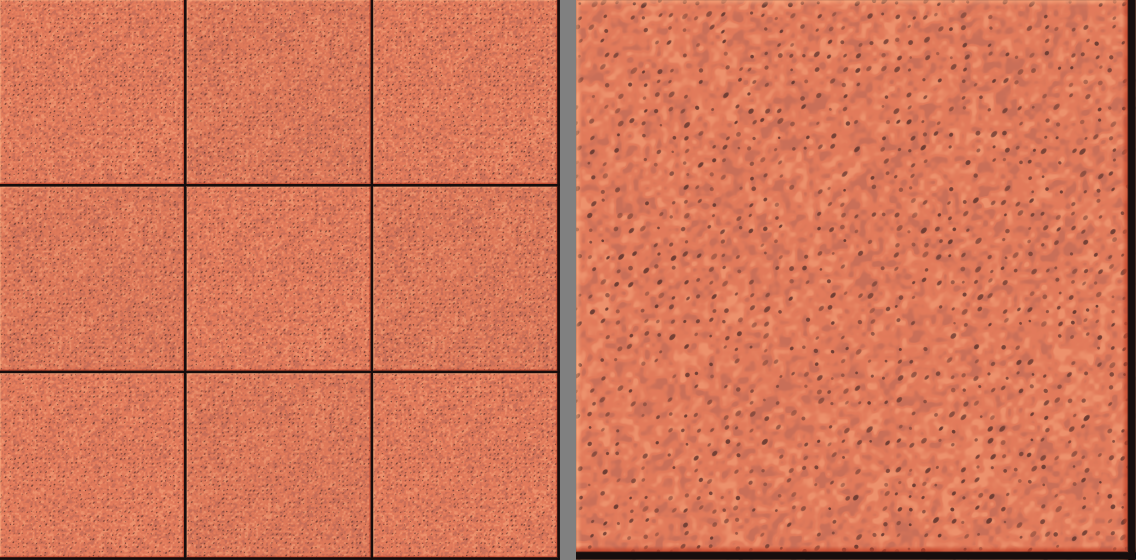
Left, the full canvas; right, a detail of the centre.
Reproduce this texture procedurally as a WebGL 2 fragment shader.

```glsl
#version 300 es
precision highp float;
// Square terracotta tiles, three by three, parted by thin black joints.
// Each tile has fine grain, slanted dark specks and a bevel lit from the
// upper left; two grain variants alternate like a checkerboard.
#define TILES 3.0
#define JOINT_CENTER 0.9925
#define JOINT_HALF 0.0072
#define BEVEL 0.012
#define GRAIN_CELLS 96.0
#define SPECK_CELLS 42.0
#define SPECK_CHANCE 0.62

uniform vec2 u_resolution;
out vec4 fragColor;

const vec3 CLAY = vec3(0.885, 0.48, 0.355);
const vec3 CLAY_DULL = vec3(0.79, 0.435, 0.345);
const vec3 CLAY_PALE = vec3(0.93, 0.57, 0.425);
const vec3 SPECK = vec3(0.43, 0.24, 0.20);
const vec3 EDGE_LIGHT = vec3(1.0, 0.70, 0.52);
const vec3 EDGE_SHADE = vec3(0.76, 0.25, 0.15);
const vec3 JOINT = vec3(0.085, 0.05, 0.05);

float hash(vec2 p) {
  vec3 q = fract(vec3(p.xyx) * 0.1031);
  q += dot(q, q.yzx + 33.33);
  return fract((q.x + q.y) * q.z);
}

float valueNoise(vec2 p) {
  vec2 i = floor(p), f = fract(p);
  f = f * f * (3.0 - 2.0 * f);
  float low = mix(hash(i), hash(i + vec2(1, 0)), f.x);
  float high = mix(hash(i + vec2(0, 1)), hash(i + vec2(1, 1)), f.x);
  return mix(low, high, f.y);
}

// Coverage of one slanted elliptical speck, kept inside its own cell.
float speck(vec2 p, float blur) {
  vec2 cell = floor(p);
  vec2 center = 0.28 + 0.44 * vec2(hash(cell + 11.3), hash(cell + 47.9));
  vec2 d = fract(p) - center;
  vec2 slanted = vec2(d.x - d.y, d.x + d.y) * 0.7071;
  float size = mix(0.09, 0.17, hash(cell + 71.7));
  float stretch = mix(0.9, 1.8, hash(cell + 93.1));
  float dist = length(slanted / vec2(stretch, 1.0)) - size;
  float strength = mix(0.45, 1.0, hash(cell + 29.5));
  return step(hash(cell + 5.1), SPECK_CHANCE) * strength
       * (1.0 - smoothstep(-blur, blur, dist));
}

// Clay surface at a position measured in tiles.
vec3 claySurface(vec2 p, vec2 seed, float pixel) {
  float fine = valueNoise(p * GRAIN_CELLS + seed);
  vec2 along = vec2(p.x - p.y, (p.x + p.y) * 1.7);
  float streak = valueNoise(along * GRAIN_CELLS * 0.45 + seed + 300.0);
  float broad = valueNoise(p * 7.0 + seed + 500.0);
  float tone = 0.6 * fine + 0.4 * streak + 0.12 * (broad - 0.5);
  vec3 color = mix(CLAY_DULL, CLAY, smoothstep(0.22, 0.5, tone));
  color = mix(color, CLAY_PALE, smoothstep(0.52, 0.85, tone));
  float blur = max(0.05, 0.7 * pixel * SPECK_CELLS);
  return mix(color, SPECK, speck(p * SPECK_CELLS + seed, blur));
}

void main() {
  // Rows are counted downwards; each tile begins at a joint's center line.
  vec2 uv = gl_FragCoord.xy / u_resolution;
  vec2 p = vec2(uv.x, 1.0 - uv.y) * TILES - JOINT_CENTER;
  vec2 id = floor(p), f = fract(p);
  float pixel = TILES / min(u_resolution.x, u_resolution.y);

  float variant = mod(id.x + id.y, 2.0);
  vec3 color = claySurface(f, vec2(130.0, 210.0) * (variant + 1.0), pixel);
  color *= 1.0 - 0.015 * variant;

  // Bevel: pale on the left and top, red shade on the right and bottom.
  float rough = 0.7 + 0.3 * valueNoise(f * 60.0 + 800.0);
  float lit = min(f.x, f.y) - JOINT_HALF;
  float shaded = min(1.0 - f.x, 1.0 - f.y) - JOINT_HALF;
  color = mix(color, EDGE_LIGHT, 0.65 * rough * (1.0 - smoothstep(0.0, BEVEL, lit)));
  color = mix(color, EDGE_SHADE, 0.85 * rough * (1.0 - smoothstep(0.0, BEVEL, shaded)));

  // Joint with softened sides.
  float side = min(lit, shaded);
  float soft = max(0.002, 0.6 * pixel);
  color = mix(JOINT, color, smoothstep(-soft, soft, side));
  fragColor = vec4(color, 1.0);
}
```
